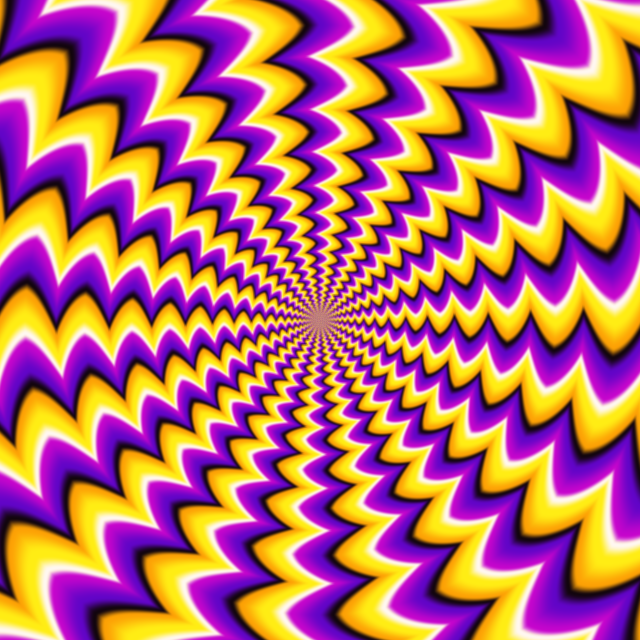
Reproduce this pattern procedurally as a WebGL 1 fragment shader.

```glsl
precision highp float;

// Radial illusion of 18 scalloped arms shrinking towards the centre.
// Log-polar space makes every ring equal; a folded radius bends the arms
// into scallops, and the phase across each arm selects its colour ramp.

uniform vec2 u_resolution;

const float TAU = 6.2831853;

// Phase across an arm: 0 at the dark edge, 0.5 at the white edge.
float armPhase(vec2 p) {
  float ring = log(max(length(p), 1e-5) / 0.461) * 28.0 / TAU;
  float fold = 2.0 * abs(fract(ring + 0.5) - 0.5);
  // Squaring the fold gives rounded leaves that meet in sharp notches.
  float scallop = 0.46 * mix(fold, fold * fold, 0.7);
  return fract(atan(p.y, p.x) * 18.0 / TAU - 0.64 - scallop);
}

vec3 armColour(float phase) {
  // Gold half runs from orange to yellow, purple half from magenta to violet.
  vec3 gold = mix(vec3(0.99, 0.63, 0.02), vec3(1.0, 0.93, 0.08),
                  smoothstep(0.08, 0.32, phase));
  vec3 purple = mix(vec3(0.78, 0.02, 0.80), vec3(0.38, 0.02, 0.78),
                    smoothstep(0.56, 0.86, phase));
  vec3 colour = mix(gold, purple, smoothstep(0.48, 0.54, phase));

  // White glow spreads further into the gold than into the purple.
  float glow = smoothstep(0.36, 0.49, phase) * (1.0 - smoothstep(0.49, 0.58, phase));
  colour = mix(colour, vec3(1.0, 0.97, 0.95), glow);

  // Soft shadow on both sides of the dark edge.
  float light = smoothstep(-0.01, 0.085, phase) * (1.0 - smoothstep(0.85, 0.99, phase));
  return mix(vec3(0.07, 0.02, 0.05), colour, light);
}

void main() {
  vec2 centred = (gl_FragCoord.xy - 0.5 * u_resolution)
               / min(u_resolution.x, u_resolution.y);

  // Average a 4 by 4 grid of samples for a slightly soft focus.
  vec3 colour = vec3(0.0);
  for (int y = 0; y < 4; y++) {
    for (int x = 0; x < 4; x++) {
      vec2 offset = (vec2(float(x), float(y)) - 1.5) * 0.001;
      colour += armColour(armPhase(centred + offset)) / 16.0;
    }
  }

  // The finest rings blend into a pale rose core.
  float core = 1.0 - smoothstep(0.004, 0.035, length(centred));
  colour = mix(colour, vec3(0.76, 0.52, 0.50), 0.75 * core);
  gl_FragColor = vec4(colour, 1.0);
}
```
